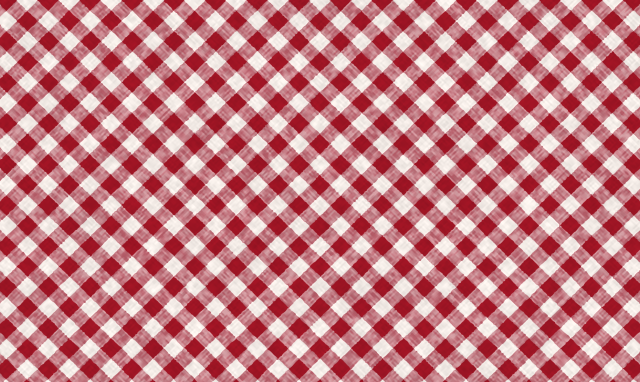
This pattern is drawn by a Shadertoy shader. Its source:

```glsl
// Diagonal red and white gingham cloth with woven pink half-tone bands.

// Layout, in units of the canvas height
const vec2  REPEAT       = vec2(0.1094, 0.1072); // width and height of one diamond repeat
const vec2  WHITE_CENTER = vec2(0.0, 0.070);     // a white diamond, from the canvas center
const float WOBBLE       = 0.035;                // cloth distortion, in repeats
const float EDGE_SOFT    = 0.022;                // softness of a band edge, in repeats

// Dyes
const vec3 WHITE      = vec3(0.955, 0.925, 0.905);
const vec3 RED        = vec3(0.615, 0.080, 0.140);
const vec3 PINK_LIGHT = vec3(0.835, 0.625, 0.645);
const vec3 PINK_DARK  = vec3(0.700, 0.355, 0.400);

// Weave
const vec2  FIBER        = vec2(17.0, 4.5); // streak frequency across and along a thread
const float FIBER_MIX    = 0.85;            // streak contrast in the pink bands
const float FIBER_SHADE  = 0.07;            // streak contrast in the solid diamonds
const float FRAY         = 0.030;           // thread-sized raggedness of band edges
const float MOTTLE       = 0.035;           // broad uneven shading

float hash(vec2 p) {
    vec3 q = fract(vec3(p.xyx) * 0.1031);
    q += dot(q, q.yzx + 33.33);
    return fract((q.x + q.y) * q.z);
}

float noise(vec2 p) {
    vec2 i = floor(p), f = fract(p);
    f = f * f * (3.0 - 2.0 * f);
    return mix(mix(hash(i), hash(i + vec2(1, 0)), f.x),
               mix(hash(i + vec2(0, 1)), hash(i + vec2(1, 1)), f.x), f.y);
}

// 0 on the white half of a repeat, 1 on the dyed half
float dyedBand(float x, float blur) {
    float fromWhite = abs(fract(x + 0.5) - 0.5);
    return smoothstep(0.25 - blur, 0.25 + blur, fromWhite);
}

void mainImage(out vec4 fragColor, in vec2 fragCoord) {
    vec2 p = (fragCoord - 0.5 * iResolution.xy) / iResolution.y;

    // Diagonal thread coordinates: one unit per repeat along each thread direction
    vec2 cell = (p - WHITE_CENTER) / REPEAT;
    vec2 thread = vec2(cell.x + cell.y, cell.x - cell.y);
    float pixel = 1.0 / (iResolution.y * min(REPEAT.x, REPEAT.y));
    thread += WOBBLE * (vec2(noise(cell * 0.7 + 40.0), noise(cell * 0.7 + 90.0)) - 0.5);

    // Streaks of fiber along the warp and the weft
    float warp = noise(thread * FIBER + 200.0) - 0.5;
    float weft = noise(thread.yx * FIBER + 500.0) - 0.5;

    // Dyed bands with slightly ragged edges
    float blur = max(EDGE_SOFT, pixel);
    float bandA = dyedBand(thread.x + FRAY * weft, blur);
    float bandB = dyedBand(thread.y + FRAY * warp, blur);

    // Where one dyed band crosses white, the visible thread sets the pink
    float over = FIBER_MIX * (warp - weft);
    vec3 pinkA = mix(PINK_LIGHT, PINK_DARK, clamp(0.5 + over, 0.0, 1.0));
    vec3 pinkB = mix(PINK_LIGHT, PINK_DARK, clamp(0.5 - over, 0.0, 1.0));
    vec3 color = mix(mix(WHITE, pinkA, bandA), mix(pinkB, RED, bandA), bandB);

    // Thread relief and broad mottling
    color *= 1.0 + FIBER_SHADE * (warp + weft) + MOTTLE * (noise(cell * 1.3 + 300.0) - 0.5);
    fragColor = vec4(clamp(color, 0.0, 1.0), 1.0);
}
```
